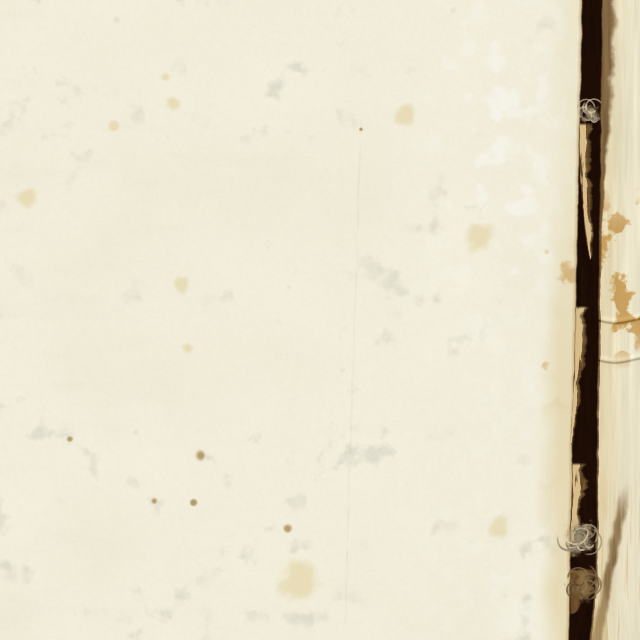
This texture is drawn by a WebGL 2 fragment shader. Its source:

```glsl
#version 300 es
precision highp float;
// Aged cream paper with foxing, scuffs and a faint fold, torn from a tan board
// along a dark vertical crack. Layered noise makes the stains and grain;
// distance functions shape the crack, its loose flaps and knots of thread.
uniform vec2 u_resolution;
out vec4 outColor;

const vec3 PAPER = vec3(0.945, 0.928, 0.852);
const vec3 CHALK = vec3(0.965, 0.957, 0.915);
const vec3 CREAM = vec3(0.885, 0.825, 0.66);
const vec3 TAN   = vec3(0.76, 0.66, 0.46);
const vec3 OCHRE = vec3(0.74, 0.54, 0.24);
const vec3 UMBER = vec3(0.54, 0.43, 0.28);
const vec3 BROWN = vec3(0.33, 0.21, 0.09);
const vec3 DARK  = vec3(0.085, 0.035, 0.012);
const float EDGE_WOBBLE = 0.004;
const int STRANDS = 14;

// Foxing: x, y, radius
const vec3 SPOTS[6] = vec3[](vec3(.109,.314,.007), vec3(.314,.288,.010), vec3(.241,.217,.007),
  vec3(.302,.215,.006), vec3(.449,.174,.008), vec3(.564,.798,.004));
// Faint yellow blots: x, y, radius
const vec3 BLOTS[10] = vec3[](vec3(.471,.095,.034), vec3(.043,.695,.018), vec3(.272,.837,.012),
  vec3(.260,.880,.008), vec3(.629,.818,.016), vec3(.284,.554,.013), vec3(.746,.635,.022),
  vec3(.781,.175,.020), vec3(.293,.457,.010), vec3(.178,.804,.008));
// Loose flaps: low y, high y, width, lean of the lower tip
const vec4 FLAPS[4] = vec4[](vec4(.594,.806,.025,.020), vec4(.303,.520,.021,-.003),
  vec4(.150,.275,.027,.0), vec4(.040,.110,.036,.002));
// Thread knots: x, y, radius
const vec3 KNOTS[3] = vec3[](vec3(.922,.824,.017), vec3(.904,.158,.026), vec3(.911,.085,.023));

float hash(vec2 p) {
  vec3 q = fract(vec3(p.xyx) * 0.1031);
  q += dot(q, q.yzx + 33.33);
  return fract((q.x + q.y) * q.z);
}
float noise(vec2 p) {
  vec2 i = floor(p), f = fract(p);
  f = f * f * (3.0 - 2.0 * f);
  return mix(mix(hash(i), hash(i + vec2(1, 0)), f.x),
             mix(hash(i + vec2(0, 1)), hash(i + vec2(1, 1)), f.x), f.y);
}
float fbm(vec2 p) {
  float sum = 0.0, amp = 0.5;
  for (int i = 0; i < 5; i++) {
    sum += amp * noise(p);
    p = mat2(1.6, 1.2, -1.2, 1.6) * p + 7.3;
    amp *= 0.5;
  }
  return sum;
}
float band(float v, float lo, float hi, float soft) {
  return smoothstep(lo - soft, lo + soft, v) * (1.0 - smoothstep(hi - soft, hi + soft, v));
}
float blob(vec2 p, vec3 c, float wobble) {
  return 1.0 - smoothstep(0.3, 1.1, length(p - c.xy) / c.z + wobble);
}

vec3 paper(vec2 p, float left) {
  float cloud = fbm(p * 7.0), mottle = fbm(p * 28.0 + 40.0), grain = noise(p * 260.0);
  vec3 c = PAPER + (cloud - 0.5) * vec3(0.025, 0.028, 0.035) + (grain - 0.5) * 0.012;
  c -= 0.007 * smoothstep(0.5, 0.8, fbm(p * vec2(9.0, 45.0))) * (1.0 - p.x);
  // Grey smudges and chalky scuffs
  c -= vec3(0.07, 0.07, 0.06) * smoothstep(0.60, 0.80, mottle) * smoothstep(0.42, 0.65, cloud);
  float scuff = smoothstep(0.48, 0.72, fbm(p * 40.0 + 9.0)) * band(p.x, 0.68, 0.87, 0.09);
  c = mix(c, CHALK, scuff * (0.35 + 0.5 * band(p.y, 0.56, 0.95, 0.12)));
  // Fold
  float fold = abs(p.x - 0.538 - 0.032 * p.y - 0.003 * (noise(p * 20.0) - 0.5));
  c -= 0.035 * (1.0 - smoothstep(0.0005, 0.0025, fold)) * noise(p.yy * 60.0) * band(p.y, 0.03, 0.82, 0.05);
  // Stains
  float wobble = (mottle - 0.5) * 1.8;
  for (int i = 0; i < 10; i++) c = mix(c, vec3(0.87, 0.80, 0.58), 0.5 * blob(p, BLOTS[i], wobble));
  for (int i = 0; i < 6; i++) c = mix(c, vec3(0.62, 0.51, 0.29), 0.75 * blob(p, SPOTS[i], wobble * 0.5));
  // Yellowed margin beside the crack
  float gap = left - p.x + 0.03 * (fbm(p * vec2(25.0, 14.0)) - 0.5);
  float age = 1.0 - smoothstep(0.35, 0.85, p.y);
  c = mix(c, CREAM, (0.25 + 0.5 * age) * (1.0 - smoothstep(0.012, 0.055, gap)));
  c = mix(c, OCHRE, 0.5 * smoothstep(0.58, 0.72, mottle) * band(gap, 0.0, 0.055, 0.01) * band(p.y, 0.4, 0.62, 0.06));
  return mix(c, TAN, 0.7 * (1.0 - smoothstep(0.0, 0.007, left - p.x)));
}

vec3 board(vec2 p, float right) {
  float grain = fbm(p * vec2(150.0, 9.0)), blotch = fbm(p * 32.0 + 3.0), d = p.x - right;
  vec3 c = mix(CREAM, PAPER, 0.15 + 0.5 * smoothstep(0.0, 0.05, d)) + (grain - 0.5) * 0.13;
  c = mix(c, TAN, 0.6 * smoothstep(0.48, 0.7, grain) * (1.0 - smoothstep(0.0, 0.45, p.y)));
  c = mix(c, OCHRE, 0.75 * smoothstep(0.55, 0.66, blotch) * band(p.y, 0.45, 0.68, 0.05));
  // Worn brown edge, widest at the top
  float wear = mix(0.004, 0.023, smoothstep(0.6, 0.95, p.y)) * (0.4 + 1.2 * blotch);
  c = mix(c, mix(BROWN, UMBER, grain), 0.85 * (1.0 - smoothstep(wear * 0.5, wear, d)));
  // Two raised cords
  for (int i = 0; i < 2; i++) {
    float h = p.y - 0.499 + 0.062 * float(i) + 0.004 * sin(d * 60.0);
    c -= 0.22 * exp(-h * h * 2.5e5) - 0.05 * exp(-pow(h - 0.006, 2.0) * 9e4);
  }
  // Slanting split low down
  float split = abs(p.x - 0.93 - 0.2 * p.y + 0.012 * (blotch - 0.5));
  float rip = (1.0 - smoothstep(0.003, 0.012, split)) * (1.0 - smoothstep(0.18, 0.25, p.y));
  return mix(c, mix(BROWN, TAN, grain), 0.8 * rip);
}

void main() {
  vec2 p = gl_FragCoord.xy / u_resolution;
  float aa = 1.2 / u_resolution.y;
  float left = 0.888 + 0.022 * p.y + EDGE_WOBBLE * (fbm(vec2(p.y * 40.0, 2.0)) - 0.5);
  float right = 0.930 + 0.011 * p.y - 0.08 * max(0.0, 0.1 - p.y)
              + EDGE_WOBBLE * (fbm(vec2(p.y * 45.0, 8.0)) - 0.5);
  vec3 c = mix(paper(p, left), board(p, right), step(0.5 * (left + right), p.x));
  float fibre = fbm(p * vec2(210.0, 28.0));
  c = mix(c, DARK + 0.05 * fibre * vec3(1.0, 0.6, 0.3), band(p.x, left, right, aa));

  // Loose flaps hanging inside the crack
  for (int i = 0; i < 4; i++) {
    vec4 f = FLAPS[i];
    float t = clamp((p.y - f.x) / (f.y - f.x), 0.0, 1.0);
    float start = left + f.w * (1.0 - t) * (1.0 - t);
    float width = f.z * sqrt(t) * (0.45 + 0.9 * fbm(vec2(p.y * 65.0, float(i) * 5.0)));
    float mask = band(p.x, start, start + width, aa) * band(p.y, f.x, f.y, 0.003);
    float across = (p.x - start) / max(width, 0.001);
    vec3 skin = mix(mix(BROWN, UMBER, fibre * 1.4), TAN + 0.08, smoothstep(0.38, 0.62, fibre + 0.25 * sin(across * 5.0)));
    if (i == 3) skin = mix(BROWN, UMBER, fibre);
    c = mix(c, skin * (1.0 - 0.4 * smoothstep(0.7, 1.0, across)), mask);
  }
  // Knots of frayed thread: a soft body wrapped in random arcs
  for (int k = 0; k < 3; k++) {
    vec3 n = KNOTS[k];
    vec3 thread = k == 2 ? UMBER : vec3(0.82, 0.77, 0.64);
    c = mix(c, mix(UMBER, thread, fibre), 0.85 * blob(p, n, (fbm(p * 90.0) - 0.5) * 1.5));
    for (int i = 0; i < STRANDS; i++) {
      vec2 seed = vec2(float(i) + 1.0, float(k) * 17.0 + 3.0);
      vec2 q = p - n.xy - n.z * 1.3 * (vec2(hash(seed), hash(seed + 31.0)) - 0.5);
      float ring = abs(length(q) - n.z * (0.25 + 0.6 * hash(seed + 57.0)));
      float arc = smoothstep(-0.2, 0.3, sin(atan(q.y, q.x) + 6.28 * hash(seed + 83.0)));
      c = mix(c, thread * (0.6 + 0.5 * hash(seed + 11.0)), 0.7 * arc * (1.0 - smoothstep(0.0004, 0.0004 + aa, ring)));
    }
  }
  outColor = vec4(clamp(c, 0.0, 1.0), 1.0);
}
```
